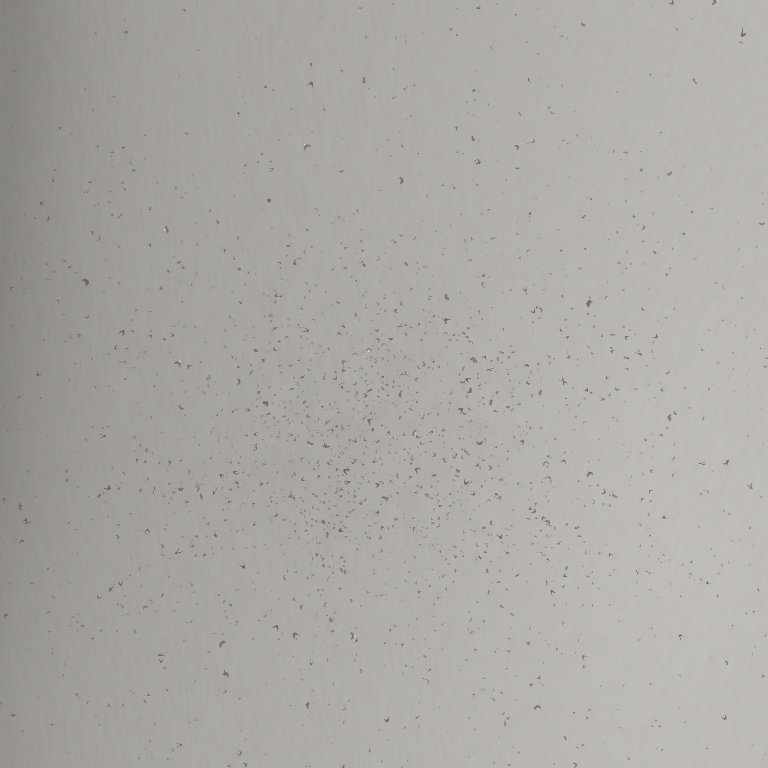
Give the GLSL for this texture, as a Shadertoy shader.

```glsl
vec3 hash3(vec2 p) {
    vec3 q = fract(p.xyx * vec3(0.1031, 0.1030, 0.0973));
    q += dot(q, q.yxz + 33.33);
    return fract((q.xxy + q.yzz) * q.zyx);
}

float valueNoise(vec2 p) {
    vec2 cell = floor(p), f = fract(p);
    f = f * f * (3.0 - 2.0 * f);
    float low = mix(hash3(cell).x, hash3(cell + vec2(1, 0)).x, f.x);
    float high = mix(hash3(cell + vec2(0, 1)).x, hash3(cell + vec2(1, 1)).x, f.x);
    return mix(low, high, f.y);
}

vec2 rotate(vec2 p, float angle) {
    float c = cos(angle), s = sin(angle);
    return vec2(c * p.x - s * p.y, s * p.x + c * p.y);
}

// Broad light falloff: shaded left edge, bright lower right
float lighting(vec2 uv) {
    float edge = max(uv.x + 0.06 * (0.6 - uv.y), 0.0);
    float shade = 0.135 * exp(-edge / 0.13) * mix(0.78, 1.05, smoothstep(0.0, 0.5, uv.y));
    float ramp = 0.06 * smoothstep(0.2, 1.0, uv.x + 0.2 * (0.5 - uv.y));
    vec2 g = (uv - vec2(0.9, 0.28)) / vec2(0.22, 0.35);
    return 0.667 - shade + ramp + 0.022 * exp(-dot(g, g));
}

// Brushed surface whose strokes lean over towards the right
float brushed(vec2 uv) {
    float upright = valueNoise(rotate(uv, -0.08) * vec2(260.0, 55.0));
    float leaning = valueNoise(rotate(uv, 0.5) * vec2(260.0, 65.0) + 40.0);
    return mix(upright, leaning, smoothstep(0.5, 0.85, uv.x)) - 0.5;
}

// Chance of a speck: dense core, wide halo, uneven clumps
float speckDensity(vec2 uv) {
    vec2 core = (uv - vec2(0.48, 0.41)) / vec2(0.15, 0.14);
    vec2 halo = (uv - vec2(0.51, 0.41)) / vec2(0.40, 0.32);
    float cloud = 0.38 * exp(-dot(core, core)) + 0.23 * exp(-dot(halo, halo));
    return 0.018 + cloud * mix(0.5, 1.5, valueNoise(uv * 14.0));
}

// Signed distance to a short bent chip
float chipDistance(vec2 p, float halfLength, float radius, float bend) {
    p.y += bend * p.x * p.x / halfLength;
    return length(vec2(max(abs(p.x) - halfLength, 0.0), p.y)) - radius;
}

// One scattered layer: x is dark coverage, y is bright glint coverage
vec2 speckLayer(vec2 uv, float cells, float amount, float size, float seed, float px) {
    float turn = 0.3 + seed;
    vec2 grid = rotate(uv, turn) * cells;
    vec2 cell = floor(grid);
    vec3 place = hash3(cell + seed * 71.0 + 200.0);
    vec3 form = hash3(cell + seed * 37.0 + 500.0);
    vec2 center = cell + 0.28 + 0.44 * place.xy;
    float present = step(place.z, amount * speckDensity(rotate(center / cells, -turn)));

    vec2 p = rotate((grid - center) / cells, 6.2832 * form.x);
    float radius = size * mix(0.55, 1.0, form.z);
    float halfLength = size * mix(0.15, 1.7, form.y * form.y);
    float wobble = (valueNoise(p / size * 1.3 + cell * 7.0) - 0.5) * size * 0.9;
    float d = chipDistance(p, halfLength, radius, 1.6 * (form.z - 0.5)) + wobble;
    float dark = (1.0 - smoothstep(-0.7 * px, 0.7 * px, d)) * mix(0.45, 1.0, form.z);

    float glintD = length(p - vec2(0.0, 1.4 * size)) - 0.6 * size;
    float glint = (1.0 - smoothstep(-0.7 * px, 0.7 * px, glintD)) * step(0.965, form.y);
    return present * vec2(dark, glint);
}

void mainImage(out vec4 fragColor, in vec2 fragCoord) {
    vec2 uv = fragCoord / iResolution.xy;
    float px = 1.0 / iResolution.y;

    // Painted ground with faint strokes, grain and smudges
    float light = lighting(uv) + 0.014 * brushed(uv);
    light += 0.008 * (valueNoise(uv * 380.0) - 0.5);
    light -= 0.035 * speckDensity(uv) * valueNoise(uv * 45.0 + 9.0);
    vec3 color = light + vec3(0.002, -0.008, -0.028);

    // Dust, small chips, medium chips and rare large chips
    vec2 dust = speckLayer(uv, 150.0, 0.45, 0.0009, 0.1, px);
    vec2 small = speckLayer(uv, 95.0, 0.80, 0.00125, 0.5, px);
    vec2 medium = speckLayer(uv, 58.0, 0.55, 0.0018, 0.9, px);
    vec2 large = speckLayer(uv, 26.0, 0.35, 0.0026, 1.3, px);

    float dark = max(max(0.6 * dust.x, 0.75 * small.x), max(0.8 * medium.x, 0.9 * large.x));
    float glint = max(medium.y, large.y);
    vec3 chipColor = vec3(0.37, 0.34, 0.335);
    vec3 glintColor = vec3(0.90, 0.89, 0.87);
    color = mix(color, chipColor, dark);
    color = mix(color, glintColor, 0.8 * glint);
    fragColor = vec4(color, 1.0);
}
```
